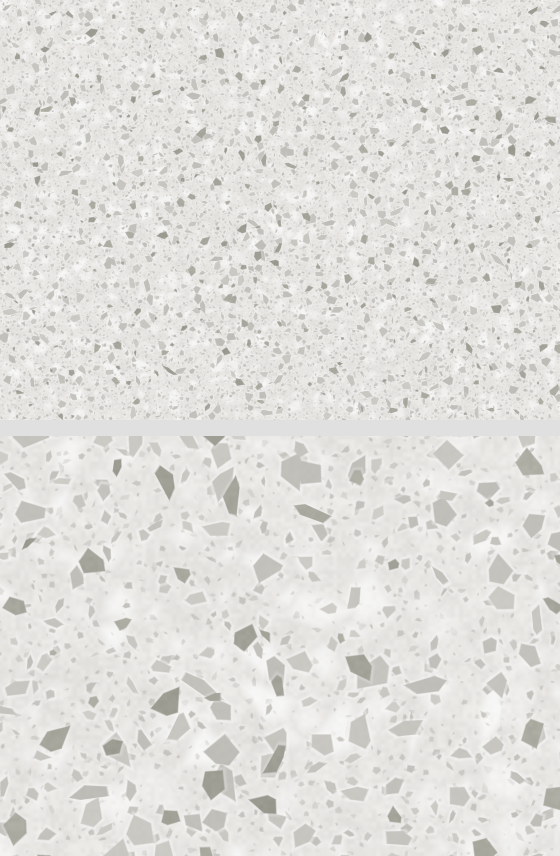
Top: the whole. Bottom: its middle third, enlarged.
Reproduce this texture procedurally as a WebGL 2 fragment shader.

```glsl
#version 300 es
precision highp float;
// Pale terrazzo: a mottled off-white binder with soft white grains, fine
// specks, and angular grey chips. Each scattered layer is a jittered grid of
// random convex polygons, measured as signed distances in canvas heights.

#define BINDER      vec3(0.905, 0.900, 0.889)
#define WHITE       vec3(0.965, 0.965, 0.963)
#define PALE_CHIP   vec3(0.775, 0.767, 0.747)
#define DARK_CHIP   vec3(0.640, 0.640, 0.602)
#define CHIP_CELL   0.034
#define DARK_CELL   0.050
#define CRUMB_CELL  0.020
#define SPECK_CELL  0.011
#define GRAIN_CELL  0.040
#define RIM_WIDTH   0.0034
#define RIM_AMOUNT  0.45
#define MOTTLE      0.045

uniform vec2 u_resolution;
out vec4 fragColor;

const float TAU = 6.28319;

vec3 hash3(vec3 p) {
    p = fract(p * vec3(0.1031, 0.1030, 0.0973));
    p += dot(p, p.yxz + 33.33);
    return fract((p.xxy + p.yxx) * p.zyx);
}

float valueNoise(vec2 p, float seed) {
    vec2 i = floor(p), f = fract(p);
    f = f * f * (3.0 - 2.0 * f);
    float a = hash3(vec3(i, seed)).x;
    float b = hash3(vec3(i + vec2(1, 0), seed)).x;
    float c = hash3(vec3(i + vec2(0, 1), seed)).x;
    float d = hash3(vec3(i + vec2(1, 1), seed)).x;
    return mix(mix(a, b, f.x), mix(c, d, f.x), f.y);
}

// Distance to an irregular five-sided shard, randomly turned and stretched.
float shard(vec2 p, float radius, vec3 rnd, vec3 key) {
    float turn = rnd.x * TAU, stretch = 1.0 + 0.55 * rnd.y * rnd.y;
    float c = cos(turn), s = sin(turn);
    p = mat2(c, -s, s, c) * p * vec2(1.0 / stretch, stretch);
    float d = -1.0;
    for (int i = 0; i < 5; i++) {
        vec3 side = hash3(key + vec3(0, 0, 7 + i));
        float angle = (float(i) + 0.75 * (side.x - 0.5)) * TAU / 5.0;
        d = max(d, dot(p, vec2(cos(angle), sin(angle))) - radius * mix(0.6, 1.1, side.y));
    }
    return d;
}

// Nearest shard of a layer: x = signed distance, y = its random tone.
vec2 scatter(vec2 p, float cell, float share, float rMin, float rMax, float seed) {
    vec2 home = floor(p / cell);
    vec2 nearest = vec2(1.0, 0.0);
    for (int y = -1; y <= 1; y++)
    for (int x = -1; x <= 1; x++) {
        vec3 key = vec3(home + vec2(x, y), seed);
        vec3 place = hash3(key), form = hash3(key + vec3(0, 0, 3));
        if (place.z > share) continue;
        vec2 centre = (key.xy + mix(vec2(0.1), vec2(0.9), place.xy)) * cell;
        float radius = mix(rMin, rMax, form.z * sqrt(form.z));
        float d = shard(p - centre, radius, form, key);
        if (d < nearest.x) nearest = vec2(d, fract(place.z * 37.0));
    }
    return nearest;
}

float cover(float d, float soft) {
    return smoothstep(soft, -soft, d);
}

// Thin bright line hugging the outside of a chip.
float rim(float d) {
    return RIM_AMOUNT * smoothstep(RIM_WIDTH, 0.3 * RIM_WIDTH, d);
}

void main() {
    vec2 p = gl_FragCoord.xy / u_resolution.y;
    float edge = 0.75 / u_resolution.y + 0.0002;

    // Binder with broad and fine mottling
    float cloud = valueNoise(p * 65.0, 11.0);
    float fine = valueNoise(p * 290.0, 23.0);
    vec3 color = BINDER + MOTTLE * (0.7 * (cloud - 0.5) + 0.9 * (fine - 0.5));

    // Soft white grains
    vec2 grain = scatter(p, GRAIN_CELL, 0.85, 0.004, 0.017, 101.0);
    float glow = cover(grain.x + 0.003 * (fine - 0.5), 0.006);
    color = mix(color, WHITE + 0.02 * (fine - 0.5), glow * mix(0.45, 1.0, grain.y));

    // Fine specks, fainter over the white grains
    vec2 speck = scatter(p, SPECK_CELL, 0.75, 0.0008, 0.0030, 211.0);
    float speckAmount = mix(0.45, 1.0, speck.y) * (1.0 - 0.5 * glow);
    color = mix(color, PALE_CHIP, cover(speck.x, edge) * speckAmount);

    // Small crumbs
    vec2 crumb = scatter(p, CRUMB_CELL, 0.65, 0.0018, 0.0050, 307.0);
    color = mix(color, WHITE, 0.6 * rim(crumb.x));
    color = mix(color, PALE_CHIP + 0.06 * (crumb.y - 0.4), cover(crumb.x, edge) * 0.95);

    // Pale chips
    vec2 chip = scatter(p, CHIP_CELL, 0.85, 0.0030, 0.0112, 401.0);
    color = mix(color, WHITE, rim(chip.x));
    vec3 chipColor = PALE_CHIP + 0.06 * (chip.y - 0.5) + 0.012 * (fine - 0.5);
    color = mix(color, chipColor, cover(chip.x, edge));

    // Dark chips
    vec2 dark = scatter(p, DARK_CELL, 0.62, 0.0030, 0.0110, 503.0);
    color = mix(color, WHITE, 0.5 * rim(dark.x));
    vec3 darkColor = DARK_CHIP + 0.09 * (dark.y - 0.5) + 0.03 * (fine - 0.5);
    color = mix(color, darkColor, cover(dark.x, edge));

    fragColor = vec4(clamp(color, 0.0, 1.0), 1.0);
}
```
